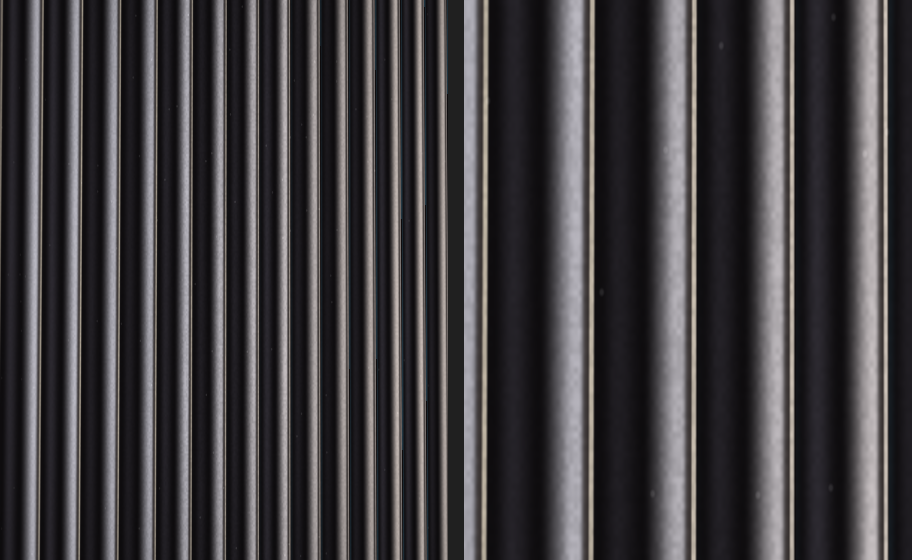
Left: the whole. Right: its middle third, enlarged.
A Shadertoy shader for this texture:

```glsl
const vec3 BLACK = vec3(0.055, 0.048, 0.056);
const vec3 COOL_METAL = vec3(0.66, 0.655, 0.69);
const vec3 WARM_METAL = vec3(0.71, 0.67, 0.65);
const vec3 CREAM_RIM = vec3(0.76, 0.72, 0.65);
const vec3 PALE_RIM = vec3(0.86, 0.82, 0.80);
const vec3 BLUE_FRINGE = vec3(0.08, 0.17, 0.21);

float hash(vec2 p) {
    p = fract(p * vec2(0.1031, 0.1137));
    p += dot(p, p.yx + 33.33);
    return fract((p.x + p.y) * p.x * 17.0);
}

float valueNoise(vec2 p) {
    vec2 cell = floor(p), f = fract(p);
    f = f * f * (3.0 - 2.0 * f);
    float low = mix(hash(cell), hash(cell + vec2(1, 0)), f.x);
    float high = mix(hash(cell + vec2(0, 1)), hash(cell + vec2(1, 1)), f.x);
    return mix(low, high, f.y);
}

// Soft-edged band between two phases
float band(float t, float start, float end, float riseWidth, float fallWidth) {
    return smoothstep(start - riseWidth, start + riseWidth, t)
         * (1.0 - smoothstep(end - fallWidth, end + fallWidth, t));
}

// Rib coordinate: spacing narrows to the right and the ribs fan out downwards
float ribCoordinate(vec2 uv, float first, float spacing, float narrowing) {
    float x = uv.x + 0.018 * (0.6 - uv.x) * (1.0 - uv.y);
    float root = sqrt(max(spacing * spacing - 4.0 * narrowing * (x - first), 0.0));
    return (spacing - root) / (2.0 * narrowing);
}

// Sparse pale dust, one candidate per cell
float dust(vec2 p, float density) {
    vec2 cell = floor(p);
    vec2 center = 0.25 + 0.5 * vec2(hash(cell + 7.0), hash(cell + 19.0));
    float present = step(1.0 - density, hash(cell + 41.0));
    return present * (1.0 - smoothstep(0.04, 0.2, length(fract(p) - center)));
}

vec3 ribColor(float t, float id, vec2 uv, float blur, float pixel) {
    float variation = hash(vec2(id + 3.0, 5.0)) - 0.5;
    float rightSide = smoothstep(0.3, 0.95, uv.x);

    // Faint reflection inside the dark groove
    float groove = band(t, 0.13, 0.34, 0.09, 0.12);
    vec3 color = BLACK + vec3(0.075, 0.073, 0.085) * groove * (1.0 + variation);

    // Broad satin highlight
    float rise = 0.63 + 0.03 * variation;
    float sheen = band(t, rise, 0.89, 0.17, 0.055 + blur);
    sheen *= 0.86 + 0.14 * smoothstep(0.6, 0.82, t);
    vec3 metal = mix(COOL_METAL, WARM_METAL, rightSide) * (1.0 + 0.12 * variation);
    color = mix(color, metal, sheen);

    // Shadowed step beside the rim
    float stepShade = band(t, 0.89, 0.97, 0.03, 0.02);
    color = mix(color, vec3(0.27, 0.24, 0.23), 0.65 * stepShade);

    // Thin bright rim, softened by defocus
    float edge = max(0.014 + blur, pixel);
    float rim = band(t, 0.94, 1.0 - edge, edge, edge);
    color = mix(color, mix(CREAM_RIM, PALE_RIM, rightSide), 0.92 * rim);

    // Colour fringe past the rim
    float fringe = 1.0 - smoothstep(0.0, 0.09, t);
    return color + BLUE_FRINGE * fringe * rightSide * rightSide;
}

void mainImage(out vec4 fragColor, in vec2 fragCoord) {
    vec2 uv = fragCoord / iResolution.xy;
    float rib = ribCoordinate(uv, 0.009, 0.0926, 0.00157);
    float defocus = abs(uv.x - 0.5) * 2.0;
    float blur = 0.022 * defocus * defocus;

    vec3 color = ribColor(fract(rib), floor(rib), uv, blur, fwidth(rib));

    // Satin grain, strongest in the focused middle
    float focus = 1.0 - 0.6 * defocus;
    float grain = valueNoise(uv * vec2(300.0, 260.0)) - 0.5;
    float streak = valueNoise(uv * vec2(180.0, 9.0)) - 0.5;
    color *= 1.0 + focus * (0.13 * grain + 0.06 * streak);
    color += 0.10 * focus * dust(uv * vec2(75.0, 60.0), 0.025);

    // Gentle falloff towards top and bottom
    float height = uv.y * 2.0 - 1.0;
    color *= 1.02 - 0.09 * height * height;

    fragColor = vec4(clamp(color, 0.0, 1.0), 1.0);
}
```
